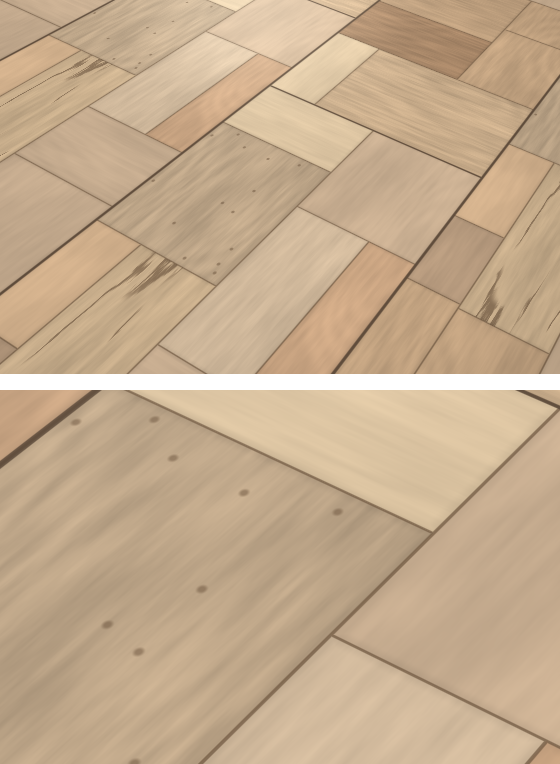
Top: the whole. Bottom: its middle third, enlarged.
Write a Shadertoy shader that draws this texture.

```glsl
#define STRIP_SEAM 0.0052
#define CROSS_SEAM 0.0042
#define JOINT 0.0024
#define LEFT_SHIFT 0.785
#define RIGHT_SHIFT 1.385
#define MODULE_LOW -2.6
#define MODULE_HIGH 1.6
#define GRAIN 0.10
#define RINGS 0.035
#define GLOSS 0.13
#define JOINT_COLOR vec3(0.45, 0.36, 0.27)
#define SEAM_COLOR vec3(0.34, 0.27, 0.21)

struct Wood { vec3 tone; float grain; float spalt; float specks; };

float hash(vec2 p) {
    vec3 q = fract(p.xyx * vec3(0.1031, 0.1030, 0.0973));
    q += dot(q, q.yzx + 33.33);
    return fract((q.x + q.y) * q.z);
}

float noise(vec2 p) {
    vec2 i = floor(p), f = fract(p);
    f = f * f * (3.0 - 2.0 * f);
    return mix(mix(hash(i), hash(i + vec2(1, 0)), f.x),
               mix(hash(i + vec2(0, 1)), hash(i + vec2(1, 1)), f.x), f.y);
}

float fbm(vec2 p) {
    float sum = 0.0, amp = 0.5;
    for (int i = 0; i < 4; i++) {
        sum += amp * noise(p);
        p = p * 2.03 + 17.0;
        amp *= 0.5;
    }
    return sum;
}

// Tile bounds, narrowed by successive cuts around the point
vec2 point, low, high;

bool cutU(float at) {
    bool inside = point.x < at;
    if (inside) high.x = at; else low.x = at;
    return inside;
}

bool cutV(float at) {
    bool inside = point.y < at;
    if (inside) high.y = at; else low.y = at;
    return inside;
}

// Floor module: cuts down to one tile and picks its wood
Wood layTile() {
    Wood cream = Wood(vec3(0.82, 0.73, 0.60), 0.5, 0.0, 0.0);
    Wood beige = Wood(vec3(0.76, 0.66, 0.55), 0.5, 0.0, 0.0);
    Wood pale = Wood(vec3(0.79, 0.70, 0.59), 0.8, 0.0, 0.0);
    Wood pink = Wood(vec3(0.76, 0.62, 0.49), 0.8, 0.0, 0.0);
    Wood peach = Wood(vec3(0.81, 0.68, 0.54), 0.5, 0.0, 0.0);
    Wood tan_ = Wood(vec3(0.74, 0.62, 0.49), 1.0, 0.0, 0.0);
    Wood oak = Wood(vec3(0.71, 0.62, 0.51), 1.3, 0.0, 1.0);
    Wood amber = Wood(vec3(0.77, 0.66, 0.53), 1.3, 0.0, 0.0);
    Wood brown = Wood(vec3(0.65, 0.52, 0.40), 1.2, 0.0, 0.0);
    Wood spalted = Wood(vec3(0.76, 0.66, 0.53), 1.1, 1.0, 0.0);
    if (cutV(0.0)) {
        if (cutU(0.515)) {
            if (!cutV(-1.1)) { if (cutV(-0.35)) return oak; return cream; }
            if (!cutU(0.2)) { if (cutV(-2.08)) return tan_; return spalted; }
            if (!cutV(-1.66)) return peach;
            if (cutV(-2.06)) return tan_;
            return Wood(vec3(0.71, 0.60, 0.49), 0.6, 0.0, 0.0);
        }
        if (cutV(-1.4)) { cutV(-1.8); return beige; }
        if (!cutV(-0.6)) return beige;
        if (cutU(0.815)) return pale;
        return pink;
    }
    if (cutV(0.6)) { if (cutU(0.228)) return cream; return amber; }
    if (cutU(0.63)) { if (cutV(1.03)) return brown; return tan_; }
    cutV(1.2);
    return tan_;
}

vec3 shadeWood(Wood w) {
    vec2 size = high - low, g = point - low;
    if (size.x < size.y) g = g.yx;   // grain follows the long side
    vec2 seed = 40.0 * vec2(hash(low * 31.0 + 90.0), hash(low * 47.0 + 70.0));
    float fibre = fbm(g * vec2(7.0, 75.0) + seed) - 0.47;
    float cloud = fbm(g * vec2(3.0, 7.0) + seed) - 0.47;
    float warp = noise(g * vec2(1.8, 5.0) + seed);
    float rings = sin(6.2832 * (g.y * 9.0 + 5.0 * warp));
    float shade = 1.0 + w.grain * (GRAIN * 1.5 * fibre + RINGS * 0.5 * rings) + 0.14 * cloud;
    vec3 color = w.tone * shade;
    // Broken dark veins follow stretched noise contours
    float vein = smoothstep(0.045, 0.005, abs(noise(g * vec2(2.2, 13.0) + seed) + 0.2 * fibre - 0.5));
    vein *= smoothstep(0.35, 0.6, noise(g * vec2(6.0, 9.0) + seed + 9.0));
    color = mix(color, JOINT_COLOR, 0.75 * w.spalt * vein);
    // Small scattered knots
    vec2 cell = floor(g * 16.0), offset = fract(g * 16.0) - 0.5;
    offset -= 0.5 * (vec2(hash(cell + 3.0), hash(cell + 8.0)) - 0.5);
    float knot = step(0.83, hash(cell + 21.0)) * smoothstep(0.13, 0.04, length(offset * vec2(0.7, 1.0)));
    return mix(color, JOINT_COLOR, 0.6 * w.specks * knot);
}

void mainImage(out vec4 fragColor, in vec2 fragCoord) {
    // Perspective floor: u runs across strips, v along them
    vec2 s = fragCoord / iResolution.y;
    s.y = 1.0 - s.y;
    float depth = s.y - 0.115 * s.x + 1.498;
    vec2 plane = vec2((s.y + 0.775 * s.x - 0.787) / 0.3768,
                      4.03 * (0.4363 * s.x - 0.0865 - s.y)) / depth;
    vec2 blur = 0.6 * fwidth(plane);

    // Each strip repeats the module, slid along its length
    float strip = floor(plane.x);
    float slide = LEFT_SHIFT * min(strip, 0.0) - RIGHT_SHIFT * max(strip, 0.0);
    point = vec2(plane.x - strip, mod(plane.y + slide - MODULE_LOW, MODULE_HIGH - MODULE_LOW) + MODULE_LOW);
    low = vec2(0.0, MODULE_LOW);
    high = vec2(1.0, MODULE_HIGH);
    Wood wood = layTile();
    vec3 color = shadeWood(wood);
    color *= 0.985 + 0.03 * hash(low * 53.0 + strip * 7.0 + 60.0);

    // Joints and deeper seams
    vec2 edge = min(point - low, high - point);
    float border = min(edge.x, edge.y);
    color *= 1.0 - 0.06 * smoothstep(0.02, 0.0, border);
    vec2 joint = 1.0 - smoothstep(JOINT - blur, JOINT + blur, edge);
    color = mix(color, JOINT_COLOR, 0.8 * max(joint.x, joint.y));
    vec2 seamWidth = vec2(STRIP_SEAM, CROSS_SEAM);
    vec2 seamGap = vec2(min(point.x, 1.0 - point.x), abs(point.y));
    vec2 seam = 1.0 - smoothstep(seamWidth - blur, seamWidth + blur, seamGap);
    color = mix(color, SEAM_COLOR, 0.85 * max(seam.x, seam.y));

    // Window gloss and soft falloff to the sides
    vec2 glare = (s - vec2(0.69, 0.0)) * vec2(3.2, 4.0);
    color += GLOSS * exp(-dot(glare, glare)) * vec3(0.95, 1.0, 1.0);
    color *= 1.03 - 0.06 * smoothstep(0.4, 1.1, length(s - vec2(0.7, 0.4)));
    fragColor = vec4(clamp(color, 0.0, 1.0), 1.0);
}
```
